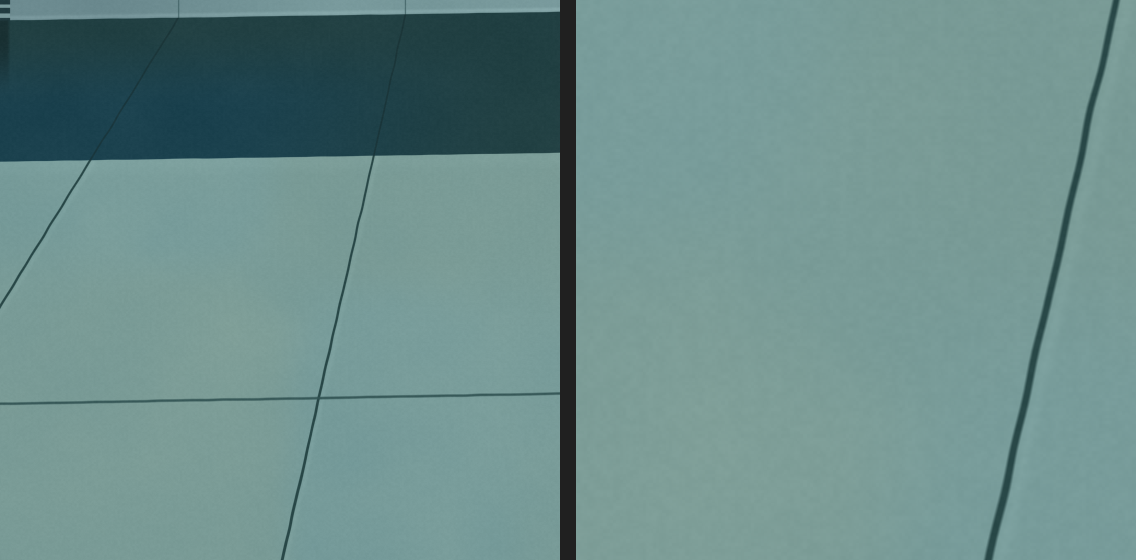
Left: the whole. Right: its middle third, enlarged.
Write a Shadertoy shader that draws this texture.

```glsl
float hash(vec2 p) {
    return fract(sin(dot(p, vec2(127.1, 311.7))) * 43758.5453);
}

float noise(vec2 p) {
    vec2 i = floor(p), f = fract(p);
    f = f * f * (3.0 - 2.0 * f);
    return mix(mix(hash(i), hash(i + vec2(1, 0)), f.x),
               mix(hash(i + vec2(0, 1)), hash(i + vec2(1, 1)), f.x), f.y);
}

float fbm(vec2 p) {
    float sum = 0.0, gain = 0.5;
    for (int i = 0; i < 4; i++) {
        sum += gain * noise(p);
        p = p * 2.03 + 17.0;
        gain *= 0.5;
    }
    return sum;
}

// Coverage of a soft line, from the distance to its centre
float stroke(float d, float halfWidth, float soft) {
    return 1.0 - smoothstep(halfWidth - soft, halfWidth + soft, abs(d));
}

void mainImage(out vec4 fragColor, in vec2 fragCoord) {
    vec2 uv = fragCoord / iResolution.xy;
    float soft = max(0.0012, 0.75 / iResolution.y);
    float wobble = 0.0016 * (noise(uv * 35.0) - 0.5);
    float level = uv.y - 0.0155 * uv.x + wobble * 0.5;

    // Receding columns: spacing narrows with height
    float spacing = 0.783 - 0.391 * uv.y;
    float column = (uv.x - 0.504 - 0.226 * uv.y) / spacing;
    float nearest = round(column);
    float lean = 0.226 - 0.391 * nearest;
    float seamDist = (column - nearest) * spacing / sqrt(1.0 + lean * lean) + wobble;
    float rowDist = uv.y - 0.279 - 0.018 * uv.x + wobble * 0.6;

    // Tiles with soft mottling
    float mottle = fbm(uv * 5.0) - 0.47;
    vec3 tile = vec3(0.48, 0.61, 0.59) + mottle * vec3(0.05, 0.035, 0.02);
    tile += vec3(-0.012, 0.0, 0.014) * smoothstep(0.4, 0.7, noise(uv * 3.0 + 8.0));
    tile += 0.02 * stroke(seamDist - 0.007, 0.003, 0.004);
    tile += 0.015 * smoothstep(0.03, 0.0, abs(level - 0.705));

    // Seams
    vec3 seamColor = vec3(0.13, 0.25, 0.25);
    float seamWidth = mix(0.0026, 0.0015, uv.y);
    tile = mix(tile, seamColor, 0.92 * stroke(seamDist, seamWidth, soft));
    tile = mix(tile, vec3(0.19, 0.32, 0.32), 0.9 * stroke(rowDist, 0.0022, soft * 1.3));

    // Dark band, bluer low and to the left
    float blue = smoothstep(0.95, 0.8, level) * smoothstep(1.0, 0.35, uv.x);
    vec3 band = mix(vec3(0.13, 0.25, 0.26), vec3(0.105, 0.255, 0.305), blue);
    band += 0.025 * (fbm(uv * vec2(9.0, 14.0)) - 0.47);
    band = mix(band, vec3(0.09, 0.18, 0.19), 0.6 * stroke(seamDist, 0.0015, soft));
    band *= 1.0 - 0.25 * smoothstep(0.02, 0.012, uv.x) * smoothstep(0.82, 0.93, uv.y);

    // Upper ledge with upright joints and a pale lip
    vec3 ledge = mix(vec3(0.42, 0.54, 0.56), vec3(0.47, 0.60, 0.61), smoothstep(0.15, 0.6, uv.x));
    ledge += 0.03 * mottle + 0.05 * stroke(level - 0.968, 0.003, 0.003);
    float joint = abs(fract((uv.x - 0.319) / 0.405 + 0.5) - 0.5) * 0.405;
    ledge = mix(ledge, vec3(0.24, 0.37, 0.38), 0.75 * stroke(joint, 0.0011, soft));

    // Striped end of the ledge
    float stripes = max(stroke(uv.y - 0.989, 0.003, soft), stroke(uv.y - 0.972, 0.004, soft));
    vec3 endCap = mix(vec3(0.13, 0.23, 0.25), vec3(0.48, 0.60, 0.61), stripes);
    ledge = mix(endCap, ledge, smoothstep(0.018 - soft, 0.018 + soft, uv.x));

    vec3 color = mix(tile, band, smoothstep(0.7115 - soft, 0.7115 + soft, level));
    color = mix(color, ledge, smoothstep(0.9635 - soft, 0.9635 + soft, level));

    // Fine grain
    color += 0.014 * (noise(uv * 260.0) - 0.5) + 0.008 * (hash(floor(uv * 512.0)) - 0.5);
    fragColor = vec4(color, 1.0);
}
```
